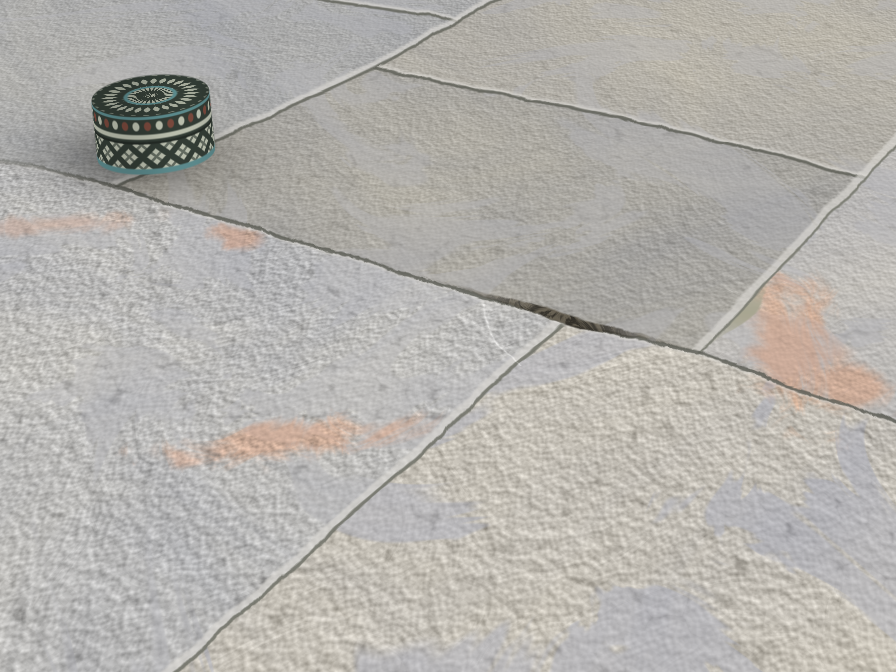
Reproduce this texture procedurally as a Shadertoy shader.

```glsl
vec2 hash2(vec2 p) {
    vec3 h = fract(p.xyx * vec3(.1031, .103, .0973));
    h += dot(h, h.yzx + 33.33);
    return fract((h.xx + h.yz) * h.zy);
}

// Distance to the nearest scattered grain centre
float cells(vec2 p) {
    vec2 home = floor(p), f = fract(p);
    float nearest = 2.;
    for (int y = -1; y <= 1; y++)
        for (int x = -1; x <= 1; x++) {
            vec2 o = vec2(x, y);
            vec2 r = o + hash2(home + o) - f;
            nearest = min(nearest, dot(r, r));
        }
    return sqrt(nearest);
}

// Layered, warped sines for blotches and broken edges
float waves(vec2 p) {
    float sum = 0., amp = .5;
    for (int i = 0; i < 6; i++) {
        p = mat2(.8, .6, -.6, .8) * p * 1.7 + 1.2 * sin(p.yx * 1.1 + float(i));
        sum += amp * sin(p.x) * sin(p.y);
        amp *= .65;
    }
    return sum;
}

float relief(vec2 q) {
    return .55 * cells(q * 42.) + .5 * cells(q * 105.) + .5 * waves(q * 9.);
}

float below(float edge, float soft, float x) {
    return 1. - smoothstep(edge - soft, edge + soft, x);
}

float stain(vec2 p, vec2 centre, vec2 radii, float tilt) {
    vec2 d = p - centre;
    d.y -= tilt * d.x;
    return below(.75, .5, length(d / radii) + .65 * waves(p * 24.));
}

// Open joint with a pale worn rim on its positive side
void seam(inout vec3 col, float d, float width, float rim, float shade, float mask) {
    float worn = smoothstep(-.001, .002, d) * below(rim, .003, d);
    col = mix(col, vec3(.86, .85, .83), worn * mask * .65);
    col = mix(col, vec3(.94, .95, .87) * shade, below(width, .0016, abs(d)) * mask * .88);
}

void pot(inout vec3 col, vec2 p) {
    vec2 u = mat2(.995, -.1, .1, .995) * (p - vec2(.228, .815)) / .088;
    float bow = .34 * sqrt(max(0., 1. - u.x * u.x));
    float mask = below(1., .02, abs(u.x)) * below(.49 + bow, .02, u.y) * smoothstep(-.52, -.48, u.y + bow);
    float h = u.y + bow, turn = asin(clamp(u.x, -1., 1.));
    vec3 dark = vec3(.21, .25, .22), cream = vec3(.77, .79, .72), teal = vec3(.38, .57, .58);

    // Body lattice
    vec2 g = abs(fract(vec2(turn * 2.1 + h * 2.4, turn * 2.1 - h * 2.4)) - .5);
    vec3 paint = mix(dark, cream, below(.33, .05, max(g.x, g.y)));
    paint = mix(paint, dark, below(.07, .04, min(g.x, g.y)) * .65);
    paint = mix(paint, teal, below(-.41, .02, h));

    // Lid band with beads
    vec2 bead = vec2(fract(turn * 5.) - .5, (h - .31) * 4.);
    vec3 band = mix(dark, mix(cream, vec3(.5, .3, .25), step(.5, fract(turn * 2.5))), below(.3, .08, length(bead)));
    band = mix(band, cream, below(.04, .02, abs(h - .13)));
    band = mix(band, teal, below(.025, .015, abs(h - .45)));
    paint = mix(paint, band, smoothstep(.02, .05, h));
    paint = mix(paint, dark * .7, below(.02, .02, abs(h - .03)));

    // Lid top with rings of petals
    vec2 t = (u - vec2(0., .49)) / vec2(1., .34);
    float r = length(t), ang = atan(t.y, t.x);
    float petals = sin(ang * 14. + r * 9.) * sin(ang * 14. - r * 9.);
    vec3 top = mix(dark, cream, smoothstep(.0, .4, petals) * .85);
    top = mix(top, teal, below(.035, .025, abs(r - .42)));
    top = mix(top, dark, below(.04, .03, abs(r - .92)));
    paint = mix(paint, top, below(.98, .03, r));
    paint *= .86 + .22 * u.x * (1. - abs(u.x)) + .1 * bow;
    col = mix(col, paint, mask);
}

void mainImage(out vec4 fragColor, in vec2 fragCoord) {
    vec2 p = fragCoord / iResolution.y;
    float z = 1. / (1.9 - p.y);
    vec2 q = vec2((p.x - .67) * z * 1.9, z * 4.);
    vec2 e = p + .0035 * vec2(waves(p * 17.), waves(p * 19. + 4.));

    // Signed distances to the joints
    float front = (e.y - .774 + .3 * e.x + .014 * exp(-e.x * 12.) - .012 * exp(-pow((e.x - 1.05) / .12, 2.))) * .958;
    float lower = (e.x - .26 - 1.15 * e.y + .08 * e.y * e.y) * .66;
    float left = (e.y - .722 - .46 * (e.x - .174) - .1 * max(e.x - .556, 0.)) * .908;
    float back = (e.y - .899 + .203 * (e.x - .556) + .045 * max(e.x - .955, 0.)) * .98;
    float right = (e.y - .474 - 1.06 * (e.x - 1.042)) * .686;
    float far = (e.y - 1. + .157 * (e.x - .486)) * .988;
    float above = step(0., front), inner = step(0., right) * above;

    // Slab colours
    vec3 col = mix(vec3(.665, .655, .63), vec3(.705, .69, .655), step(0., back));
    col = mix(col, vec3(.675, .675, .67), step(0., left));
    col = mix(vec3(.745, .735, .72), col, step(0., right));
    vec3 near = mix(vec3(.735, .732, .725), vec3(.775, .755, .715), step(0., lower));
    col = mix(near, col, above);

    // Lavender blotches, warm mottling and rough grain
    float warm = step(0., lower) * (1. - above);
    float blotch = smoothstep(.1, .22, waves(q * 4.3 + 2.));
    col = mix(col, vec3(.715, .715, .735), blotch * mix(.35, .75, warm));
    col += vec3(.035, .03, .015) * waves(q * 2.6 + 7.);
    float slope = relief(q) - relief(q + vec2(.005, .007));
    col += slope * mix(.14, .23, 1. - above) * (1. - .5 * blotch);
    col -= .09 * smoothstep(.62, .95, cells(q * 30.)) * (1. - .5 * above);

    // Rust stains
    float rust = stain(p, vec2(.08, .665), vec2(.16, .016), .08) * .6;
    rust = max(rust, stain(p, vec2(.344, .651), vec2(.044, .018), -.25));
    rust = max(rust, stain(p, vec2(.425, .345), vec2(.17, .032), .12));
    rust = max(rust, stain(p, vec2(1.18, .49), vec2(.085, .1), -.4) * step(right, 0.));
    rust = max(rust, stain(p, vec2(1.26, .43), vec2(.1, .035), -.3));
    rust *= 1. - step(0., right) * above;
    col = mix(col, col * vec3(1.1, .91, .8), rust * .85);

    // Joints
    float chasm = exp(-pow((e.x - .84) / .13, 2.));
    float rough = .5 + .5 * sin(waves(p * 45.) * 6.);
    float mortar = exp(-pow((p.y - .535) / .035, 2.));
    seam(col, far, .002, .006, .42, step(0., left));
    seam(col, left, .0022, .009, .43, above);
    seam(col, back, .0022, .006, .4, step(left, 0.) * inner);
    col = mix(col, vec3(.66, .65, .57), below(.009 * mortar, .002, abs(right + .008 * mortar)) * above * mortar);
    seam(col, right, .0018, .013, .5, above);
    seam(col, -lower, .0025, .013, .47, 1. - above);
    seam(col, -front, .0018 + .0015 * rough, .005, .38, smoothstep(.0, .2, p.x) * .55 + .4);
    col = mix(col, vec3(.3, .28, .24) * (.65 + .7 * rough), below(.007 * chasm, .002, abs(front - .004)) * chasm);

    // Chipped corner
    float chip = e.x - .72 - 7. * pow(.545 - e.y, 2.);
    col += .11 * below(.0015, .002, abs(chip)) * step(.455, p.y) * step(p.y, .548);

    // Contact shadow and pot
    vec2 s = (p - vec2(.205, .765)) / vec2(.14, .055);
    col *= 1. - .42 * exp(-dot(s, s) * 1.3);
    pot(col, p);
    fragColor = vec4(clamp(col, 0., 1.), 1.);
}
```
